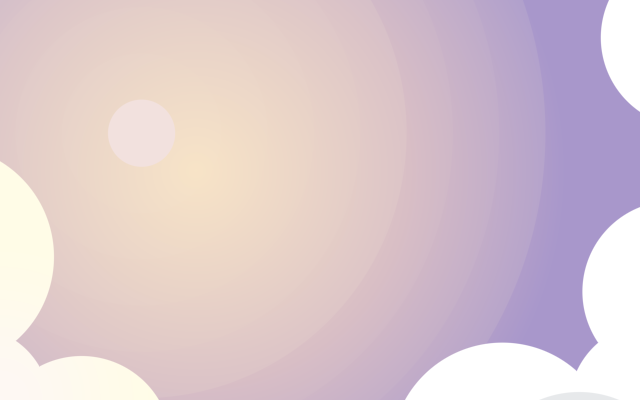
This background is drawn by a Shadertoy shader. Its source:

```glsl
// Pastel sunset sky with a pale sun, concentric halos and round clouds.

const vec2 SUN_CENTER = vec2(0.354, 0.667);
const float SUN_RADIUS = 0.084;
const float HALO_STEP = 0.1157;
const int HALO_COUNT = 8;
const vec2 GLOW_CENTER = vec2(0.490, 0.573);

const vec3 PEACH = vec3(0.985, 0.880, 0.745);
const vec3 ROSE = vec3(0.820, 0.702, 0.760);
const vec3 VIOLET = vec3(0.660, 0.594, 0.797);
const vec3 HALO_TINT = vec3(0.950, 0.910, 0.830);
const vec3 SUN_COLOR = vec3(0.950, 0.882, 0.870);
const vec3 CREAM = vec3(1.000, 0.988, 0.906);
const vec3 BLUSH = vec3(0.996, 0.972, 0.955);
const vec3 CLOUD_SHADE = vec3(0.906, 0.914, 0.922);

// Cloud puffs: center x, center y, radius.
const vec3 LEFT_PUFFS[3] = vec3[3](
    vec3(-0.144, 0.358, 0.279),
    vec3(-0.073, -0.015, 0.198),
    vec3(0.204, -0.115, 0.225));
const vec3 RIGHT_PUFFS[4] = vec3[4](
    vec3(1.256, -0.135, 0.2785),
    vec3(1.631, -0.015, 0.2083),
    vec3(1.683, 0.271, 0.227),
    vec3(1.727, 0.906, 0.225));
const vec3 SHADED_PUFF = vec3(1.448, -0.240, 0.260);

// Antialiased coverage of a disc.
float disc(vec2 p, vec2 center, float radius, float pixel) {
    float d = length(p - center) - radius;
    return 1.0 - smoothstep(-0.5 * pixel, 0.5 * pixel, d);
}

float puff(vec2 p, vec3 shape, float pixel) {
    return disc(p, shape.xy, shape.z, pixel);
}

// Radial gradient through three stops.
vec3 skyColor(vec2 p) {
    float d = length(p - GLOW_CENTER);
    vec3 color = mix(PEACH, ROSE, clamp(d / 0.54, 0.0, 1.0));
    return mix(color, VIOLET, clamp((d - 0.54) / 0.38, 0.0, 1.0));
}

// Translucent halos; the fifth and the last have stronger rims.
vec3 addHalos(vec3 color, vec2 p, float pixel) {
    for (int i = 1; i <= HALO_COUNT; i++) {
        float radius = SUN_RADIUS + HALO_STEP * float(i);
        float opacity = i == 5 ? 0.13 : (i == HALO_COUNT ? 0.11 : 0.05);
        color = mix(color, HALO_TINT, opacity * disc(p, SUN_CENTER, radius, pixel));
    }
    return color;
}

void mainImage(out vec4 fragColor, in vec2 fragCoord) {
    vec2 p = fragCoord / iResolution.y;
    float pixel = 1.5 / iResolution.y;

    // Sky and sun
    vec3 color = addHalos(skyColor(p), p, pixel);
    color = mix(color, SUN_COLOR, disc(p, SUN_CENTER, SUN_RADIUS, pixel));

    // Warm clouds on the left
    float leftCloud = 0.0;
    for (int i = 0; i < 3; i++) leftCloud = max(leftCloud, puff(p, LEFT_PUFFS[i], pixel));
    vec3 warmCloud = mix(BLUSH, CREAM, smoothstep(0.0, 0.42, length(p)));
    color = mix(color, warmCloud, leftCloud);

    // White clouds on the right
    float rightCloud = 0.0;
    for (int i = 0; i < 4; i++) rightCloud = max(rightCloud, puff(p, RIGHT_PUFFS[i], pixel));
    color = mix(color, vec3(1.0), rightCloud);
    color = mix(color, CLOUD_SHADE, puff(p, SHADED_PUFF, pixel));

    fragColor = vec4(color, 1.0);
}
```
